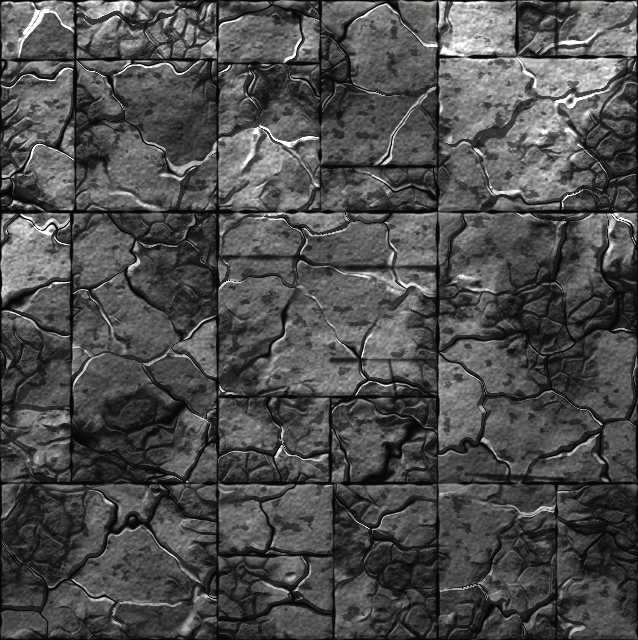
This texture is drawn by a WebGL 2 fragment shader. Its source:

```glsl
#version 300 es
precision highp float;
// Weathered dark stone slabs in a 3 by 3 grid, split into blocks, cracked and chipped.
uniform vec2 u_resolution;
out vec4 outColor;

const vec3 SHADOW = vec3(0.030, 0.029, 0.032);
const vec3 STONE = vec3(0.365, 0.365, 0.363);
const vec3 CRUST = vec3(0.74, 0.74, 0.72);
const vec2 COLUMNS = vec2(0.341, 0.686);
const vec2 ROWS = vec2(0.331, 0.755);
const float JOINT = 0.0036;     // half width of the joints
const float CRACK = 0.0055;     // widest crack
const float PLATES = 7.5;       // broken plates across the wall
const float CHIPS = 27.0;       // rubble pieces across the wall
const float WARP = 0.10;        // bend of the cracks
const float JAG = 0.013;        // jaggedness of the cracks
const float STEP = 0.0015;      // reach of the slope estimate

// Per slab: upright split x, left split y, right split y,
// and the limit of the upright (0 full, + above it, - below it).
const vec4 SPLITS[9] = vec4[9](
  vec4(0.118, 0.094, 0.093, 0.0), vec4(0.502, 0.099, 0.260, 0.0), vec4(0.810, 0.089, 0.089, 0.089),
  vec4(0.112, 0.0, 0.0, 0.0), vec4(0.518, 0.620, 0.620, -0.620), vec4(0.0),
  vec4(0.0), vec4(0.523, 0.868, 0.0, 0.0), vec4(0.872, 0.0, 0.0, 0.0));

// Extra grooves and overhangs: start and end.
const vec4 LEDGES[7] = vec4[7](
  vec4(0.341, 0.401, 0.475, 0.401), vec4(0.520, 0.417, 0.686, 0.417),
  vec4(0.520, 0.562, 0.686, 0.562), vec4(0.610, 0.562, 0.622, 0.620),
  vec4(0.506, 0.259, 0.682, 0.261), vec4(0.872, 0.0, 0.872, 0.089),
  vec4(0.730, 0.741, 0.880, 0.748));

vec2 hash2(vec2 p) {
  vec3 q = fract(p.xyx * vec3(0.1031, 0.1030, 0.0973));
  q += dot(q, q.yzx + 33.33);
  return fract((q.xx + q.yz) * q.zy);
}

float noise(vec2 p) {
  vec2 i = floor(p), f = fract(p);
  f = f * f * (3.0 - 2.0 * f);
  return mix(mix(hash2(i).x, hash2(i + vec2(1, 0)).x, f.x),
             mix(hash2(i + vec2(0, 1)).x, hash2(i + 1.0).x, f.x), f.y);
}

float fbm(vec2 p) {
  float sum = 0.0, gain = 0.53;
  for (int i = 0; i < 4; i++) {
    sum += gain * noise(p);
    p = mat2(1.6, 1.2, -1.2, 1.6) * p + 5.3;
    gain *= 0.5;
  }
  return sum;
}

// Broken cells: gap to the neighbour, level, tilt.
vec3 facets(vec2 p) {
  vec2 base = floor(p), offset = vec2(0), id = vec2(0);
  float near = 9.0, next = 9.0;
  for (int k = 0; k < 9; k++) {
    vec2 cell = base + vec2(k % 3 - 1, k / 3 - 1);
    vec2 away = p - cell - hash2(cell);
    float d = length(away);
    if (d < near) { next = near; near = d; offset = away; id = cell; }
    else next = min(next, d);
  }
  vec2 r = hash2(id + 71.0);
  return vec3(next - near, r.x, dot(offset, r - 0.5));
}

// Bounds of the block that holds p.
vec4 blockAt(vec2 p) {
  ivec2 c = ivec2(step(COLUMNS.x, p.x) + step(COLUMNS.y, p.x), step(ROWS.x, p.y) + step(ROWS.y, p.y));
  vec4 xs = vec4(0.0, COLUMNS, 1.0), ys = vec4(0.0, ROWS, 1.0);
  vec4 box = vec4(xs[c.x], ys[c.y], xs[c.x + 1], ys[c.y + 1]);
  vec4 s = SPLITS[c.y * 3 + c.x];
  bool upright = s.x > 0.0 && (s.w == 0.0 || (s.w > 0.0 ? p.y < s.w : p.y > -s.w));
  if (upright) { if (p.x < s.x) box.z = s.x; else box.x = s.x; }
  float level = p.x < s.x ? s.y : s.z;
  if (level > 0.0) { if (p.y < level) box.w = level; else box.y = level; }
  return box;
}

// Height, openness to light, wear, plate level.
vec4 rock(vec2 p, vec4 box, vec2 seed) {
  vec2 rim = min(p - box.xy, box.zw - p);
  float joint = min(rim.x, rim.y) + 0.004 * (noise(p * 70.0) - 0.5);
  vec2 bent = p + WARP * (vec2(fbm(p * 9.0 + seed * 20.0), fbm(p * 9.0 + seed * 20.0 + 7.7)) - 0.5);
  bent += JAG * (vec2(noise(p * 48.0), noise(p * 48.0 + 9.1)) - 0.5);
  vec3 plate = facets(mat2(0.75, -0.6, 0.65, 1.0) * bent * PLATES + seed * 40.0);
  vec3 chip = facets(bent * CHIPS);
  float wear = smoothstep(0.50, 0.68, fbm(p * 8.0 + seed * 9.0) + 0.12 * exp(-joint * 45.0));
  float broken = smoothstep(0.2, 0.45, noise(p * 7.0 + seed * 30.0));
  float gap = plate.x / PLATES, width = CRACK * (0.1 + 1.8 * noise(p * 22.0));
  float open = mix(1.0, smoothstep(0.1 * width, width, gap), broken);
  open *= mix(1.0, smoothstep(-0.05, 0.22, chip.x), wear * 0.8);
  open *= smoothstep(0.1 * JOINT, JOINT, joint);
  float body = smoothstep(0.0, 0.012, gap);
  float height = broken * body * (0.004 + 0.007 * plate.y) + 0.07 * body * plate.z
    + 0.003 * smoothstep(0.0, 0.008, joint)
    + wear * (smoothstep(0.0, 0.25, chip.x) * (0.004 + 0.006 * chip.y + 0.022 * chip.z) + 0.009 * fbm(p * 75.0))
    + 0.0055 * fbm(p * vec2(34.0, 46.0)) + 0.0013 * noise(p * 210.0);
  return vec4(height, open, wear, plate.y);
}

// Grooves with a soft shadow below them.
float ledgeLight(vec2 p) {
  float light = 1.0;
  for (int i = 0; i < 7; i++) {
    vec2 a = LEDGES[i].xy, run = LEDGES[i].zw - a, q = p - a;
    vec2 d = q - run * clamp(dot(q, run) / dot(run, run), 0.0, 1.0);
    d.y *= d.y > 0.0 ? 0.55 : 1.0;
    light *= mix(0.2, 1.0, smoothstep(0.0, 0.005, length(d) + 0.004 * (noise(p * 45.0) - 0.4)));
  }
  return light;
}

void main() {
  vec2 p = gl_FragCoord.xy / u_resolution;
  p.y = 1.0 - p.y;
  vec4 box = blockAt(p);
  vec2 seed = hash2(floor(box.xy * 910.0 + box.zw * 370.0));
  vec4 here = rock(p, box, seed);
  vec2 slope = vec2(rock(p + vec2(STEP, 0), box, seed).x, rock(p + vec2(0, STEP), box, seed).x) - here.x;
  float lit = clamp(dot(slope, vec2(0.35, 0.85)) / STEP, -0.7, 1.5);

  // Stone tone: light from above, blocks, plates, stains and pits
  float tone = (1.0 + 0.8 * lit) * mix(1.32, 0.84, smoothstep(0.0, 1.0, p.y));
  tone *= (0.86 + 0.28 * seed.y) * (0.9 + 0.2 * here.w) * (0.45 + 1.1 * fbm(p * 4.5 + 2.0));
  tone *= 0.86 + 0.28 * noise(p * 270.0);
  tone *= mix(1.0, 0.60, here.z) * (1.0 - 0.5 * smoothstep(0.62, 0.74, fbm(p * vec2(60.0, 85.0))));
  vec3 color = STONE * tone;

  // Pale crust along the upper rims
  float crust = smoothstep(0.024, 0.002, p.y - box.y) * smoothstep(0.4, 0.7, fbm(p * 24.0));
  color = mix(color, CRUST * mix(1.0, 0.7, p.y), 0.6 * crust);
  color = mix(SHADOW, color, here.y * ledgeLight(p));
  outColor = vec4(clamp(color, 0.0, 1.0), 1.0);
}
```
